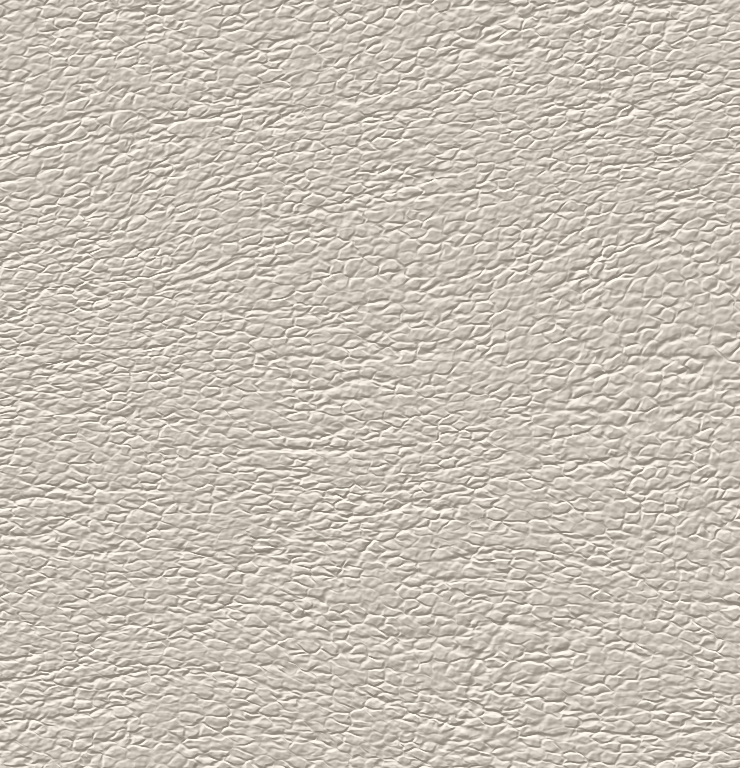
A Shadertoy shader for this texture:

```glsl
// Pale embossed leather: dense small ragged pebbles split by thin creases.
// Grooves from warped Voronoi cells and ridged gradient noise are carved into
// a grainy surface, then shaded by its slope toward a light at the upper left.

const vec3  LEATHER      = vec3(0.782, 0.747, 0.707);
const float CONTRAST     = 0.25;              // largest change of tone
const float SLOPE_GAIN   = 2.2;
const float SLOPE_STEP   = 0.0020;            // in canvas heights
const vec2  LIGHT_DIR    = vec2(-0.40, 0.92);
const vec2  PEBBLE_FREQ  = vec2(42.0, 75.0);  // cells per canvas height
const float PEBBLE_EDGE  = 0.42;
const float PEBBLE_WARP  = 0.34;
const vec2  CREASE_FREQ  = vec2(8.0, 33.0);
const float CREASE_DEPTH = 0.9;
const vec2  FOLD_FREQ    = vec2(2.2, 17.0);
const float FOLD_DEPTH   = 0.6;
const float FOLD_ANGLE   = 0.85;              // steep diagonal folds
const vec2  LUMP_FREQ    = vec2(75.0, 105.0);
const float LUMP_DEPTH   = 0.55;
const vec2  GRAIN_FREQ   = vec2(145.0, 185.0);
const float GRAIN_DEPTH  = 0.32;

vec2 hash2(vec2 cell) {
    vec3 h = fract(cell.xyx * vec3(0.1031, 0.1030, 0.0973));
    h += dot(h, h.yzx + 33.33);
    return fract((h.xx + h.yz) * h.zy);
}

vec2 randomDirection(vec2 cell) {
    float angle = 6.28318 * hash2(cell).x;
    return vec2(cos(angle), sin(angle));
}

float gradientNoise(vec2 p) {
    vec2 i = floor(p), f = p - i;
    vec2 u = f * f * f * (f * (f * 6.0 - 15.0) + 10.0);
    vec2 right = vec2(1.0, 0.0), up = vec2(0.0, 1.0);
    float a = dot(randomDirection(i), f);
    float b = dot(randomDirection(i + right), f - right);
    float c = dot(randomDirection(i + up), f - up);
    float d = dot(randomDirection(i + 1.0), f - 1.0);
    return mix(mix(a, b, u.x), mix(c, d, u.x), u.y);
}

// Difference of the two nearest point distances: zero on cell borders.
float cellBorder(vec2 p) {
    vec2 i = floor(p), f = p - i;
    float nearest = 8.0, second = 8.0;
    for (int y = -1; y <= 1; y++) {
        for (int x = -1; x <= 1; x++) {
            vec2 o = vec2(x, y);
            float d = length(o + 0.06 + 0.88 * hash2(i + o) - f);
            second = min(second, max(nearest, d));
            nearest = min(nearest, d);
        }
    }
    return second - nearest;
}

// One at the bottom of a groove, zero beyond its width.
float groove(float dist, float width) {
    return 1.0 - smoothstep(0.0, width, abs(dist));
}

// Tilts the grain: rising rightward above, nearly level below.
vec2 bendGrain(vec2 p) {
    float tilt = mix(-0.06, 0.16, smoothstep(0.1, 0.8, p.y));
    vec2 q = p - vec2(0.0, (p.x - 0.5) * tilt);
    q.x += 0.022 * gradientNoise(p * 3.7 + 5.3);
    q.y += 0.026 * gradientNoise(p * vec2(3.1, 3.9) + 21.7);
    return q;
}

float leatherHeight(vec2 p) {
    vec2 q = bendGrain(p);

    // Gaps between ragged pebbles, some shallow so that neighbours merge
    vec2 cell = q * PEBBLE_FREQ;
    vec2 ragged = vec2(gradientNoise(cell * 1.6 + 3.1),
                       gradientNoise(cell * 1.6 + 47.9));
    cell += PEBBLE_WARP * ragged;
    float gapNoise = gradientNoise(q * vec2(21.0, 42.0) + 71.2);
    float gapDepth = mix(0.28, 1.0, smoothstep(-0.3, 0.3, gapNoise));
    float height = -gapDepth * groove(cellBorder(cell), PEBBLE_EDGE);

    // Long thin creases along the grain
    float creaseMask = smoothstep(-0.2, 0.25, gradientNoise(q * vec2(5.0, 15.0) + 11.3));
    vec2 creasePos = q * CREASE_FREQ + 0.16 * ragged.yx;
    height -= CREASE_DEPTH * creaseMask * groove(gradientNoise(creasePos), 0.15);

    // Sparse diagonal folds
    float c = cos(FOLD_ANGLE), s = sin(FOLD_ANGLE);
    vec2 foldPos = mat2(c, -s, s, c) * q;
    float foldMask = smoothstep(0.05, 0.35, gradientNoise(foldPos * vec2(2.0, 5.0) + 8.6));
    float fold = gradientNoise(foldPos * FOLD_FREQ + 31.0 + 0.1 * ragged);
    height -= FOLD_DEPTH * foldMask * groove(fold, 0.11);

    // Lumps and fine grain
    height += LUMP_DEPTH * gradientNoise(q * LUMP_FREQ + 17.0);
    height += GRAIN_DEPTH * gradientNoise(q * GRAIN_FREQ + 63.0);
    return height;
}

void mainImage(out vec4 fragColor, in vec2 fragCoord) {
    vec2 p = fragCoord / iResolution.y;

    // Slope toward the light, softly limited
    vec2 halfStep = 0.5 * SLOPE_STEP * LIGHT_DIR;
    float slope = leatherHeight(p - halfStep) - leatherHeight(p + halfStep);
    float tone = CONTRAST * tanh(SLOPE_GAIN * slope);

    fragColor = vec4(clamp(LEATHER + tone, 0.0, 1.0), 1.0);
}
```
